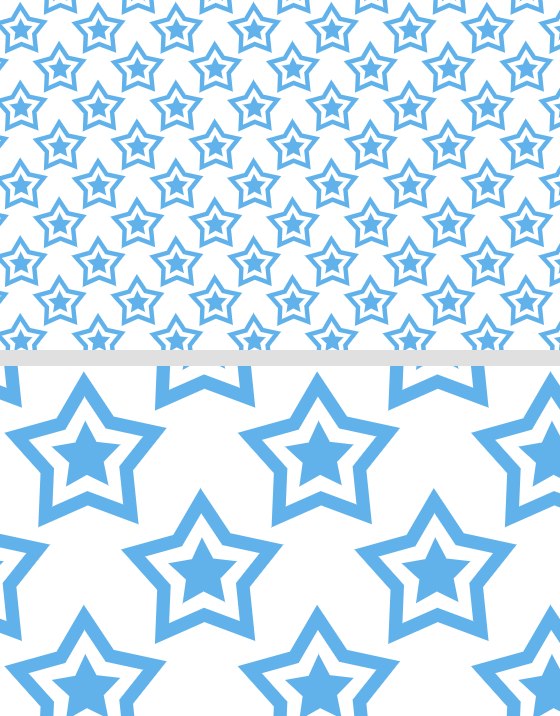
Top: the whole. Bottom: its middle third, enlarged.
A WebGL 2 fragment shader for this pattern:

```glsl
#version 300 es
precision highp float;

uniform vec2 u_resolution;
out vec4 outColor;

const float PI = 3.14159265;

// Signed distance to the edge lines of a five-pointed star; negative inside
float starDistance(vec2 p, float tipRadius, float valleyRatio) {
    float sector = 2.0 * PI / 5.0;
    float tilt = 0.03;
    float angle = mod(atan(p.x, p.y) + tilt + 0.5 * sector, sector) - 0.5 * sector;
    vec2 folded = length(p) * vec2(cos(angle), abs(sin(angle)));
    vec2 valley = tipRadius * valleyRatio * vec2(cos(0.5 * sector), sin(0.5 * sector));
    vec2 normal = normalize(vec2(valley.y, tipRadius - valley.x));
    return dot(folded - vec2(tipRadius, 0.0), normal);
}

float fill(float distance, float pixel) {
    return clamp(0.5 - distance / pixel, 0.0, 1.0);
}

void main() {
    // 4.5 repeats down the canvas, 7.2 across at 8:5
    float pixel = 4.5 / u_resolution.y;
    vec2 p = gl_FragCoord.xy * pixel;

    // Two interleaved square grids form the staggered rows
    float ink = 0.0;
    for (int i = 0; i < 2; i++) {
        vec2 center = vec2(0.27, 0.111) + 0.5 * float(i);
        vec2 cell = fract(p - center + 0.5) - 0.5;
        float outer = fill(starDistance(cell, 0.366, 0.57), pixel);
        float gap = fill(starDistance(cell, 0.258, 0.57), pixel);
        float core = fill(starDistance(cell, 0.155, 0.5), pixel);
        ink = max(ink, outer - gap + core);
    }

    vec3 white = vec3(1.0);
    vec3 skyBlue = vec3(0.38, 0.70, 0.92);
    outColor = vec4(mix(white, skyBlue, ink), 1.0);
}
```
